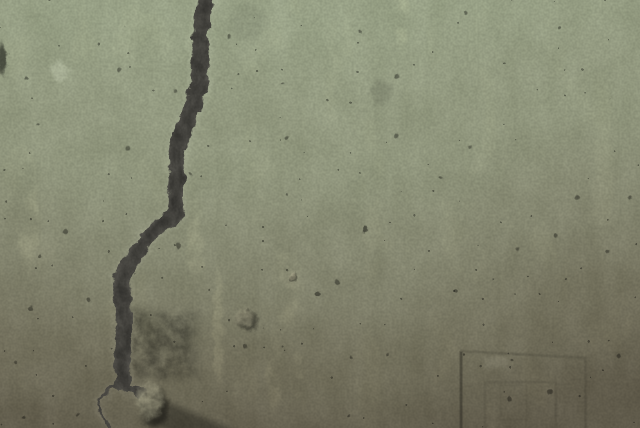
Reproduce this texture procedurally as a Shadertoy shader.

```glsl
// Weathered concrete wall split by a jagged crack, with stains, chips and etched lines.
// A height gradient sets the tone; gradient noise roughens it, and distance
// functions place the crack, the pebbles and the faint rectangles.

const vec3 WALL_TOP = vec3(.595, .630, .525);
const vec3 WALL_UPPER = vec3(.568, .592, .493);
const vec3 WALL_MIDDLE = vec3(.520, .527, .440);
const vec3 WALL_LOWER = vec3(.445, .434, .358);
const vec3 WALL_BASE = vec3(.375, .355, .293);
const vec3 CRACK_COLOR = vec3(.235, .230, .215);
const vec3 CHIP_COLOR = vec3(.50, .49, .41);
const vec3 PALE_TINT = vec3(.045, .043, .032);
const float GRAIN = .055;
const float MOTTLE = .035;
const float ROUGHNESS = .015;

// Crack nodes: x, y, half width
const vec3 CRACK[11] = vec3[11](
    vec3(.486, 1.02, .016), vec3(.469, .922, .019), vec3(.467, .800, .021),
    vec3(.436, .715, .020), vec3(.414, .655, .019), vec3(.412, .500, .018),
    vec3(.367, .470, .015), vec3(.320, .415, .017), vec3(.283, .350, .019),
    vec3(.289, .260, .020), vec3(.285, .105, .017));

// Thin fork at the foot of the crack
const vec3 FORK[4] = vec3[4](vec3(.335, .085, .012), vec3(.265, .095, .005),
    vec3(.225, .060, .003), vec3(.258, -.01, .004));

// Pale runs: centre, half size
const vec4 STREAKS[7] = vec4[7](
    vec4(.672, .335, .035, .11), vec4(.455, .42, .022, .12),
    vec4(.64, .13, .022, .10), vec4(.695, .12, .016, .06),
    vec4(.938, .96, .018, .08), vec4(.065, .50, .03, .15),
    vec4(.51, .23, .014, .16));

float hash(vec2 c) {
    vec3 q = fract(c.xyx * .1031);
    q += dot(q, q.yzx + 33.33);
    return fract((q.x + q.y) * q.z);
}

float gradDot(vec2 cell, vec2 offset) {
    float a = 6.2832 * hash(cell);
    return dot(vec2(cos(a), sin(a)), offset);
}

float noise(vec2 p) {
    vec2 i = floor(p), f = p - i, e = vec2(1, 0);
    vec2 u = f * f * (3. - 2. * f);
    return 1.4 * mix(mix(gradDot(i, f), gradDot(i + e, f - e), u.x),
        mix(gradDot(i + e.yx, f - e.yx), gradDot(i + 1., f - 1.), u.x), u.y);
}

float fbm(vec2 p) {
    float sum = 0., amp = .5;
    for (int i = 0; i < 4; i++) {
        sum += amp * noise(p);
        p = p * 2.03 + 17.1;
        amp *= .5;
    }
    return sum;
}

// Distance to a segment whose half width runs from a.z to b.z
float taper(vec2 p, vec3 a, vec3 b) {
    vec2 d = b.xy - a.xy, q = p - a.xy;
    float t = clamp(dot(q, d) / dot(d, d), 0., 1.);
    return length(q - d * t) - mix(a.z, b.z, t);
}

float box(vec2 p, vec2 c, vec2 size) {
    vec2 q = abs(p - c) - size;
    return length(max(q, 0.)) + min(max(q.x, q.y), 0.);
}

float cover(float d, float soft) {
    float w = max(soft, .75 / iResolution.y);
    return 1. - smoothstep(-w, w, d);
}

float spot(vec2 p, vec2 c, vec2 size) {
    return 1. - smoothstep(.55, 1.15, length((p - c) / size));
}

// Raised chip lit from the upper left, shadowed at lower right
vec3 pebble(vec3 col, vec2 p, vec2 c, vec2 size) {
    vec2 q = (p - c) / size;
    col *= 1. - .4 * spot(q, vec2(.3, -.3), vec2(1.1));
    float light = 1.06 + .1 * (q.y - q.x) + .22 * noise(p * 70.);
    return mix(col, CHIP_COLOR * light, .8 * spot(q, vec2(0), vec2(1)));
}

vec3 wallTone(vec2 p) {
    float h = p.y - .15 * smoothstep(.85, 1.5, p.x) - .05 * smoothstep(.35, 0., p.x);
    h += .05 * fbm(p * 3.);
    vec3 c = mix(WALL_BASE, WALL_LOWER, smoothstep(-.1, .18, h));
    c = mix(c, WALL_MIDDLE, smoothstep(.12, .42, h));
    c = mix(c, WALL_UPPER, smoothstep(.35, .66, h));
    return mix(c, WALL_TOP, smoothstep(.62, 1., h));
}

void mainImage(out vec4 fragColor, in vec2 fragCoord) {
    vec2 p = fragCoord / iResolution.y;
    vec2 rough = vec2(fbm(p * 38.), fbm(p * 38. + 51.));
    vec2 w = p + rough * ROUGHNESS;
    float blotch = fbm(p * 13. + 8.);

    // Plaster tone, mottling and pale runs
    vec3 col = wallTone(p) + MOTTLE * blotch + .03 * fbm(p * vec2(22, 5));
    float pale = .35 * smoothstep(.15, .4, fbm(p * vec2(11, 6) + 30.));
    for (int i = 0; i < 7; i++)
        pale += spot(w, STREAKS[i].xy, STREAKS[i].zw) * smoothstep(-.25, .25, blotch);
    col += PALE_TINT * min(pale, 1.);

    // Damp stains and the wedge of shadow at the foot
    col *= 1. - (.2 + .35 * rough.x) * cover(box(w, vec2(.385, .195), vec2(.075)), .025);
    col *= 1. - .1 * spot(w, vec2(.889, .785), vec2(.03));
    col *= 1. - .06 * spot(w, vec2(.576, .95), vec2(.05));
    col *= 1. - .32 * cover(taper(p, vec3(.37, .035, .032), vec3(.56, -.035, .022)), .014);

    // Etched rectangles
    float outer = abs(box(p + vec2(0, .055 * (p.x - 1.22)), vec2(1.223, 0), vec2(.145, .172)));
    float inner = abs(box(p, vec2(1.216, 0), vec2(.083, .107)));
    float core = abs(box(p, vec2(1.2, .06), vec2(.03, .04)));
    vec3 lines = vec3(cover(outer - .003, .003), cover(inner - .003, .003), cover(core - .002, .003));
    col *= 1. - (.7 + .7 * blotch) * dot(lines, vec3(.14, .10, .07));
    col *= 1. - .25 * cover(box(p, vec2(1.077, 0), vec2(.003, .178)), .003);
    col += .045 * cover(box(w, vec2(1.156, .154), vec2(.026, .014)), .009);

    // Scattered pits, one chance per cell
    for (float layer = 0.; layer < 2.; layer++) {
        vec2 g = p * (8. + 9. * layer) + 5.3 * layer, id = floor(g);
        vec2 at = .2 + .6 * vec2(hash(id + 3.1), hash(id + 9.7));
        float r = mix(.018, .05, hash(id + 21.));
        float d = length(fract(g) - at + rough * .06) - r;
        col *= 1. - .36 * step(.62, hash(id + 40.)) * cover(d, .018);
    }

    // Larger chips and holes
    col = pebble(col, w, vec2(.57, .258), vec2(.025));
    col = pebble(col, w, vec2(.684, .355), vec2(.011));
    col += .07 * spot(w, vec2(.137, .834), vec2(.027));
    col *= 1. - .5 * spot(w, vec2(.006, .863), vec2(.013, .042));
    col *= 1. - .45 * spot(w, vec2(.855, .459), vec2(.009));
    col *= 1. - .4 * spot(w, vec2(.742, .312), vec2(.007));

    // Crack with its fork, and the stone lodged below
    float d = 1.;
    for (int i = 0; i < 10; i++) d = min(d, taper(w, CRACK[i], CRACK[i + 1]));
    for (int i = 0; i < 3; i++) d = min(d, taper(w, FORK[i], FORK[i + 1]));
    col += .025 * cover(d - .008, .006);
    float relief = 1. + .45 * fbm(p * vec2(48, 30)) + .15 * smoothstep(-.012, 0., d);
    col = mix(col, CRACK_COLOR * relief, .96 * cover(d, .0016));
    col = pebble(col, w, vec2(.35, .062), vec2(.034, .048));

    // Fine grain
    col *= 1. + GRAIN * (noise(p * 190.) + .6 * noise(p * 95.));
    fragColor = vec4(clamp(col, 0., 1.), 1);
}
```
